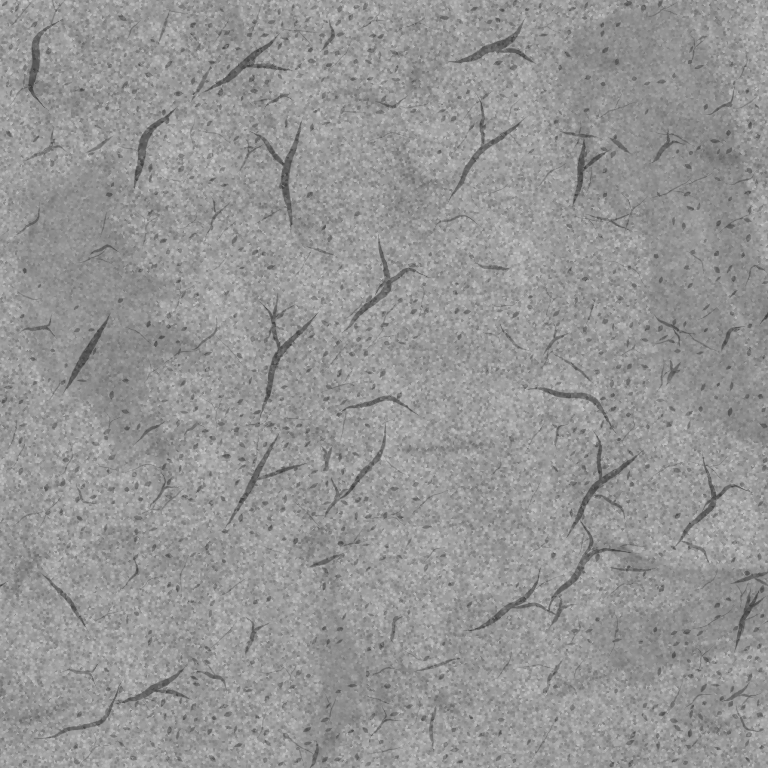
Write a three.js fragment shader that draws this texture.

```glsl
// Weathered grey stone with fine grain, clustered pits, hair scratches and tapered cracks.
varying vec2 vUv;

#define STONE_TONE 0.608
#define GRAIN_FINE 0.21
#define GRAIN_COARSE 0.10
#define MOTTLE 0.045
#define PATCH_DEPTH 0.05
#define SMUDGE_DEPTH 0.075
#define PIT_DEPTH 0.17
#define HAIR_DEPTH 0.14
#define TWIG_DEPTH 0.18
#define CRACK_DEPTH 0.225
#define EDGE_SOFTNESS 0.0011
#define RAGGEDNESS 0.0016

vec2 hash2(vec2 p) {
  vec3 q = fract(p.xyx * vec3(0.1031, 0.1030, 0.0973));
  q += dot(q, q.yzx + 33.33);
  return fract((q.xx + q.yz) * q.zy);
}

// Layered, rotated sines: soft cloudy variation around zero.
float clouds(vec2 p) {
  float sum = 0.0, amp = 0.5;
  for (int i = 0; i < 6; i++) {
    p = mat2(0.8, 0.6, -0.6, 0.8) * p * 1.7 + vec2(1.7, 9.2);
    p += 0.7 * sin(p.yx * 1.3);
    sum += amp * sin(p.x) * sin(p.y);
    amp *= 0.65;
  }
  return sum;
}

// Cellular grain: every cell is a light or dark speck fading outward.
float specks(vec2 p) {
  vec2 cell = floor(p);
  float nearest = 4.0, value = 0.0;
  for (int y = -1; y <= 1; y++)
    for (int x = -1; x <= 1; x++) {
      vec2 id = cell + vec2(x, y);
      vec2 toPoint = id + hash2(id) - p;
      float d = dot(toPoint, toPoint);
      if (d < nearest) {
        nearest = d;
        value = hash2(id + 57.0).x - 0.5;
      }
    }
  return value * (1.0 - smoothstep(0.1, 0.9, sqrt(nearest)));
}

// Bent mark tapering to both ends, lying along x.
float stroke(vec2 q, float halfLength, float halfWidth, float bend, float soft) {
  float t = q.x / halfLength;
  float spine = halfLength * bend * (t * t - 0.3 + 0.2 * sin(t * 5.0 + bend * 9.0));
  float d = abs(q.y - spine) - halfWidth * (1.0 - t * t);
  return 1.0 - smoothstep(-soft, soft, d);
}

vec2 turn(vec2 p, float angle) {
  float c = cos(angle), s = sin(angle);
  return vec2(c * p.x + s * p.y, c * p.y - s * p.x);
}

// One mark per grid cell; sizes in cells. Most marks rise to the right.
float marks(vec2 uv, float grid, float size, float width, float curve,
            float density, float clustering, float branching, float soft) {
  vec2 p = uv * grid;
  vec2 cell = floor(p);
  float ink = 0.0;
  for (int y = -1; y <= 1; y++)
    for (int x = -1; x <= 1; x++) {
      vec2 id = cell + vec2(x, y);
      vec2 seed = id + grid * 3.7;
      vec2 place = hash2(seed), shape = hash2(seed + 31.0);
      vec2 pick = hash2(seed + 73.0), twist = hash2(seed + 119.0);
      float chance = density + clustering * clouds(id / grid * 5.0);
      if (pick.x > chance) continue;
      float angle = pick.y < 0.7 ? mix(0.3, 1.5, twist.x) : mix(-0.9, 0.3, twist.x);
      float len = size * mix(0.5, 1.0, shape.x);
      float wid = width * mix(0.55, 1.1, shape.y);
      float bend = curve * (twist.y - 0.5);
      vec2 q = turn(p - id - 0.2 - 0.6 * place, angle);
      ink = max(ink, stroke(q, len, wid, bend, soft * grid));
      // A thinner arm forks away from the middle of some marks.
      if (fract(place.x * 7.0) < branching) {
        float fork = twist.y < 0.5 ? 0.75 : -0.75;
        vec2 arm = turn(q, fork) - vec2(len * 0.5, 0.0);
        ink = max(ink, stroke(arm, len * 0.55, wid * 0.6, -bend, soft * grid));
      }
    }
  return ink;
}

void main() {
  vec2 uv = vUv;
  vec2 ragged = uv + RAGGEDNESS * vec2(clouds(uv * 45.0), clouds(uv * 45.0 + 7.0));

  // Stone body: broad mottling, worn flat patches, grain.
  float worn = smoothstep(0.22, 0.42, clouds(uv * 4.0 + 3.0));
  float grain = GRAIN_FINE * specks(uv * 250.0) + GRAIN_COARSE * specks(uv * 105.0 + 40.0);
  float tone = STONE_TONE + MOTTLE * clouds(uv * 13.0);
  tone += grain * mix(1.0, 0.6, worn) - PATCH_DEPTH * worn;

  // Surface damage, from faint smears to deep cracks.
  float smudge = marks(ragged, 6.0, 0.45, 0.08, 0.9, 0.45, 0.0, 0.0, 0.006);
  float pits = marks(ragged, 53.0, 0.33, 0.15, 0.0, 0.33, 0.6, 0.0, EDGE_SOFTNESS);
  float hairs = marks(ragged, 19.0, 0.48, 0.018, 0.7, 0.38, 0.2, 0.3, EDGE_SOFTNESS);
  float twigs = marks(ragged, 13.0, 0.42, 0.035, 0.9, 0.36, 0.2, 0.35, EDGE_SOFTNESS);
  float cracks = marks(ragged, 7.0, 0.55, 0.036, 1.0, 0.48, 0.0, 0.5, EDGE_SOFTNESS);
  float damage = max(max(PIT_DEPTH * pits, HAIR_DEPTH * hairs),
                     max(TWIG_DEPTH * twigs, CRACK_DEPTH * cracks));
  tone -= max(damage, SMUDGE_DEPTH * smudge * (0.7 + 0.6 * clouds(uv * 30.0)));

  gl_FragColor = vec4(vec3(tone), 1.0);
}
```
